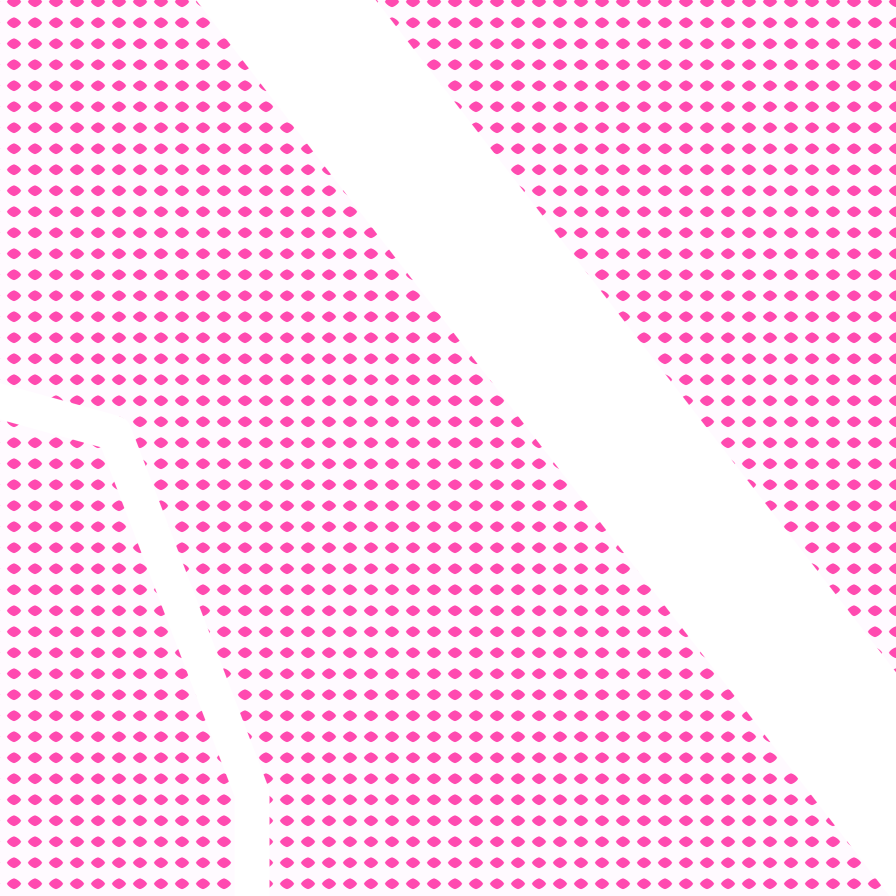
This background is drawn by a WebGL 2 fragment shader. Its source:

```glsl
#version 300 es
precision highp float;

uniform vec2 u_resolution;
out vec4 fragColor;

float segmentDistance(vec2 p, vec2 a, vec2 b) {
  vec2 ap = p - a, ab = b - a;
  return length(ap - ab * clamp(dot(ap, ab) / dot(ab, ab), 0.0, 1.0));
}

// Signed distance to the wide diagonal road
float roadDistance(vec2 p) {
  float offset = p.x - 0.774 * (1.0 - p.y) - 0.319;
  return (abs(offset) - 0.1003) * 0.791;
}

// Signed distance to the narrow bent path
float pathDistance(vec2 p) {
  vec2 bend = vec2(0.1276, 0.5169), turn = vec2(0.2813, 0.1146);
  float d = segmentDistance(p, vec2(-0.026, 0.5592), bend);
  d = min(d, segmentDistance(p, bend, turn));
  d = min(d, segmentDistance(p, turn, vec2(0.2813, -0.04)));
  return d - 0.0195;
}

// Approximate signed distance to a grid of rounded diamonds
float dotDistance(vec2 p) {
  float spacing = 12.0 / 512.0;
  vec2 cell = fract((p - vec2(8.0, 7.0) / 512.0) / spacing + 0.5) - 0.5;
  vec2 q = pow(abs(cell * spacing) / (vec2(4.0, 3.05) / 512.0), vec2(1.4));
  return (pow(q.x + q.y, 1.0 / 1.4) - 1.0) * 3.3 / 512.0;
}

void main() {
  vec2 p = gl_FragCoord.xy / u_resolution;
  float soft = 0.7 / min(u_resolution.x, u_resolution.y);

  // Pink dots on a pale tint
  vec3 tint = vec3(1.0, 0.98, 1.0);
  vec3 pink = vec3(1.0, 0.29, 0.69);
  vec3 color = mix(pink, tint, smoothstep(-soft, soft, dotDistance(p)));

  // White bands cut through the dots
  float bands = min(roadDistance(p), pathDistance(p));
  color = mix(vec3(1.0), color, smoothstep(-soft, soft, bands));

  fragColor = vec4(color, 1.0);
}
```
